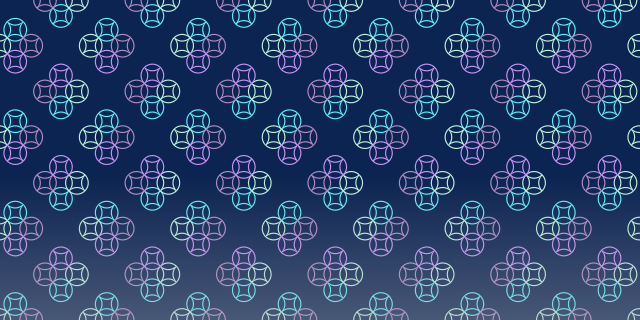
A WebGL 2 fragment shader for this pattern:

```glsl
#version 300 es
precision highp float;

uniform vec2 u_resolution;
out vec4 fragColor;

// Layout: period in canvas heights, the rest in periods
const float PERIOD = 2.0 / 7.0;
const vec2 PHASE = vec2(1.0 / 6.0, 0.0);
const float RADIUS = 0.1235;
const float SPACING = RADIUS * 1.41421;
const float HALF_LINE = 0.0063;

// Colours
const vec3 NAVY = vec3(0.045, 0.14, 0.32);
const vec3 CYAN = vec3(0.38, 0.94, 0.97);
const vec3 MINT = vec3(0.74, 0.95, 0.86);
const vec3 MAUVE = vec3(0.70, 0.55, 0.76);
const vec3 PURPLE = vec3(0.78, 0.58, 0.97);
const vec3 HAZE = vec3(0.70, 0.70, 0.72);

// Haze rising from the bottom edge
const float HAZE_TOP = 0.45;
const float HAZE_STRENGTH = 0.36;

// Distance to a ring holding a four-pointed star of concave arcs
float starRing(vec2 p) {
    float edge = length(p) - RADIUS;
    vec2 a = abs(p);
    float sideArc = abs(length(a - vec2(SPACING, 0.0)) - RADIUS);
    float capArc = abs(length(a - vec2(0.0, SPACING)) - RADIUS);
    return min(abs(edge), max(min(sideArc, capArc), edge));
}

vec3 drawRing(vec3 base, vec3 ink, vec2 p, float pixel) {
    float cover = clamp(0.5 + (HALF_LINE - starRing(p)) / pixel, 0.0, 1.0);
    return mix(base, ink, cover);
}

// Four linked rings, one colour for each arm
vec3 drawMotif(vec3 base, vec2 p, float pixel) {
    base = drawRing(base, CYAN, p - vec2(0.0, SPACING), pixel);
    base = drawRing(base, MINT, p + vec2(SPACING, 0.0), pixel);
    base = drawRing(base, MAUVE, p - vec2(SPACING, 0.0), pixel);
    return drawRing(base, PURPLE, p + vec2(0.0, SPACING), pixel);
}

void main() {
    vec2 uv = gl_FragCoord.xy / u_resolution.y;
    vec2 grid = uv / PERIOD - PHASE;
    float pixel = 1.0 / (u_resolution.y * PERIOD);
    vec3 color = NAVY;

    // Two staggered lattices, the second turned half round
    for (int i = 0; i < 2; i++) {
        vec2 cell = fract(grid + 0.5 - 0.5 * float(i)) - 0.5;
        color = drawMotif(color, i == 0 ? cell : -cell, pixel);
    }

    // Haze over both ground and lines
    float haze = HAZE_STRENGTH * clamp(1.0 - uv.y / HAZE_TOP, 0.0, 1.0);
    fragColor = vec4(mix(color, HAZE, haze), 1.0);
}
```
